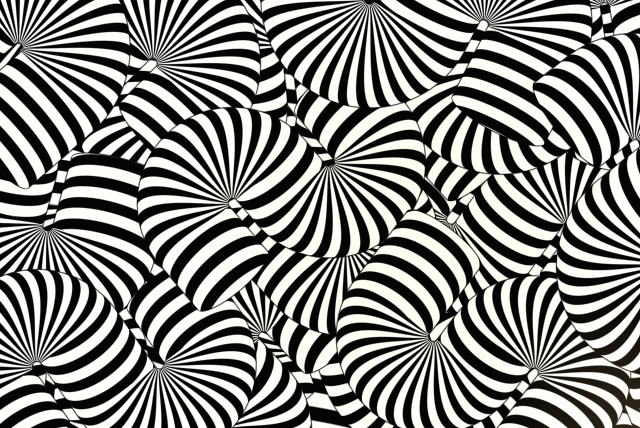
Write a Shadertoy shader that draws this pattern.

```glsl
// Overlapping bent tubes wrapped in black and white op-art stripes.

const vec3 PAPER = vec3(0.995, 0.995, 0.985);
const vec3 CREAM = vec3(1.0, 0.995, 0.93);
const vec3 INK = vec3(0.015, 0.015, 0.01);
const vec3 WARM_INK = vec3(0.17, 0.14, 0.09);
const float PI = 3.14159265;
const int COLUMNS = 6;
const int TUBES = 18;

struct Tube {
    float radius;     // bend radius of the centre line
    float halfWidth;
    float joint;      // half length of the straight middle part
    float leg;        // length of the straight ends
    float density;    // stripes per unit of length
    float bow;        // bulge of the stripes, in periods
};

float hash(float n, float seed) {
    return fract(sin(n * 127.1 + seed * 311.7) * 4375.85);
}

vec2 rotate(vec2 p, float a) {
    float c = cos(a), s = sin(a);
    return vec2(c * p.x - s * p.y, s * p.x + c * p.y);
}

// 0 on dark bands, 1 on light bands; blur is in periods.
float stripes(float phase, float blur) {
    float band = abs(fract(phase) - 0.5) - 0.245;
    return smoothstep(-blur, blur, band);
}

// One half of an S: an arch, its far leg and half of the middle part.
// Returns the tone in x and the coverage in y.
vec2 hook(vec2 p, Tube tube, float direction, float px) {
    p += vec2(tube.radius, -tube.joint);
    bool onArch = p.y > 0.0;
    bool atJoint = p.x > 0.0;
    float r = max(length(p), 0.001);
    float across = (onArch ? r : abs(p.x)) - tube.radius;
    float turn = tube.density * 1.9 * tube.radius;

    // Stripe count along the centre line, starting at the joint
    float along = tube.density * tube.joint;
    float rate = tube.density;
    if (onArch) {
        along += turn * atan(p.y, p.x);
        rate = turn / r;
    } else if (atJoint) {
        along += tube.density * p.y;
    } else {
        along += turn * PI - tube.density * p.y;
    }

    // Bulge of the rings over the rounded surface
    float t = clamp(across / tube.halfWidth, -1.0, 1.0);
    float dome = sqrt(1.0 - t * t);
    float slope = tube.bow * t / (max(dome, 0.15) * tube.halfWidth);
    float blur = 0.8 * px * length(vec2(rate, slope));
    float tone = stripes(direction * along + tube.bow * dome, blur);

    // Silhouette with a fine dark rim
    float edge = tube.halfWidth - abs(across);
    float cover = 1.0;
    if (!onArch) {
        if (atJoint) cover = step(0.0, p.y + tube.joint);
        else edge = min(edge, p.y + tube.leg + 0.03 * dome);
    }
    tone *= smoothstep(0.0, 0.0015 + px, edge);
    return vec2(tone, cover * smoothstep(-px, px, edge));
}

Tube makeTube(float id) {
    float radius = mix(0.1, 0.14, hash(id, 1.0));
    return Tube(radius, radius - 0.01,
                mix(0.03, 0.08, hash(id, 2.0)),
                mix(0.08, 0.22, hash(id, 3.0)),
                mix(17.0, 22.0, hash(id, 4.0)),
                mix(0.4, 1.1, hash(id, 5.0)));
}

void mainImage(out vec4 fragColor, in vec2 fragCoord) {
    float px = 1.0 / iResolution.y;
    vec2 uv = fragCoord * px;
    float aspect = iResolution.x * px;

    // Broad slanted stripes behind everything
    float tone = stripes(15.0 * (uv.y + 0.4 * uv.x) + 0.8 * sin(5.0 * uv.x), 16.0 * px);

    // S-shaped tubes on a jittered grid, stacked in shuffled order
    for (int i = 0; i < TUBES; i++) {
        int cell = (i * 7) % TUBES;
        float id = float(cell) + 1.0;
        vec2 grid = vec2(cell % COLUMNS, cell / COLUMNS);
        vec2 jitter = vec2(hash(id, 6.0), hash(id, 7.0)) - 0.5;
        vec2 center = vec2(grid.x / float(COLUMNS - 1) * aspect, 0.1 + 0.4 * grid.y);
        vec2 p = rotate(uv - center - 0.2 * jitter, 1.8 * (hash(id, 8.0) - 0.5));
        if (hash(id, 9.0) < 0.5) p.x = -p.x;

        Tube tube = makeTube(id);
        vec2 upper = hook(p, tube, 1.0, px);
        vec2 lower = hook(-p, tube, -1.0, px);
        tone = mix(tone, upper.x, upper.y);
        tone = mix(tone, lower.x, lower.y);
    }

    // Cream glow right of the middle, warm ink in the lower right corner
    float glow = 1.0 - smoothstep(0.1, 0.6, distance(uv, vec2(0.65 * aspect, 0.45)));
    float corner = 1.0 - smoothstep(0.0, 0.4, distance(uv, vec2(aspect, 0.0)));
    vec3 light = mix(PAPER, CREAM, 0.6 * glow);
    vec3 dark = mix(INK, WARM_INK, corner);
    fragColor = vec4(mix(dark, light, tone), 1.0);
}
```
